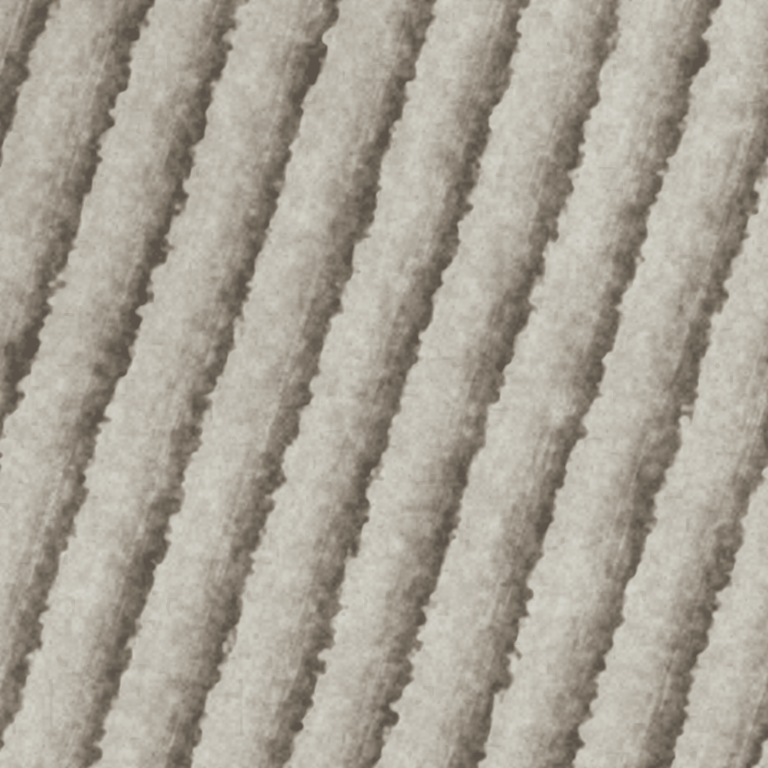
A WebGL 2 fragment shader for this texture:

```glsl
#version 300 es
precision highp float;
// Pale corduroy: eight slanted ribs across, each with a soft shaded left flank
// of the groove and a crisp, ragged right edge. A sheared sawtooth coordinate
// gives the ribs; value noise frays the grooves and mottles the pile.
uniform vec2 u_resolution;
out vec4 fragColor;

float hash(vec2 p) {
    vec3 q = fract(vec3(p.xyx) * 0.1031);
    q += dot(q, q.yzx + 33.33);
    return fract((q.x + q.y) * q.z);
}

// Smooth value noise in 0..1
float noise(vec2 p) {
    vec2 i = floor(p), f = fract(p);
    f = f * f * (3.0 - 2.0 * f);
    return mix(mix(hash(i), hash(i + vec2(1, 0)), f.x),
               mix(hash(i + vec2(0, 1)), hash(i + vec2(1, 1)), f.x), f.y);
}

// Noise centred on zero, with offset to keep cells positive
float grain(vec2 p) {
    return noise(p + 300.0) - 0.5;
}

// Warm grey ramp from groove to pile, browner in the middle tones
vec3 clothColor(float tone) {
    vec3 groove = vec3(0.36, 0.33, 0.29);
    vec3 pile = vec3(0.80, 0.79, 0.75);
    vec3 warmth = vec3(0.0, 0.015, 0.025) * 4.0 * tone * (1.0 - tone);
    return mix(groove, pile, tone) - warmth;
}

void main() {
    vec2 uv = gl_FragCoord.xy / u_resolution;

    // Rib coordinate: whole numbers fall on the right edge of each groove
    float rib = (uv.x - 0.322 * uv.y - 0.104) / 0.1246 - 0.08;
    vec2 along = vec2(rib, uv.y);

    // Slow bending plus small tufts that fray the edges
    float wobble = 0.10 * grain(along * vec2(1.0, 7.0))
                 + 0.13 * grain(uv * 62.0)
                 + 0.07 * grain(uv * 130.0 + 17.0);
    float p = fract(rib + wobble);

    // Groove: crisp on the right, shaded on the left, uneven along its length
    float wear = noise(along * vec2(1.3, 11.0) + 80.0);
    float clump = noise(uv * 75.0 + 40.0);
    float edge = 1.0 - smoothstep(0.0, 0.09, p);
    float core = max(edge, smoothstep(0.79 - 0.07 * wear, 0.96, p));
    float flank = smoothstep(0.36, 0.86, p) * (1.0 - smoothstep(0.0, 1.0, core));
    float depth = 0.70 + 0.14 * wear + 0.22 * (clump - 0.5);

    // Fine threads running with the ribs, strongest on the shaded flank
    float threads = grain(vec2(rib * 19.0, uv.y * 10.0))
                  + 0.6 * grain(vec2(rib * 34.0, uv.y * 24.0) + 9.0);

    // Mottled pile, from broad patches to single tufts
    float mottle = 0.07 * grain(uv * 9.0)
                 + 0.10 * grain(uv * 48.0 + 5.0)
                 + 0.12 * grain(uv * 115.0 + 31.0)
                 + 0.11 * grain(uv * 230.0 + 63.0);

    // Sparse darker specks on the crown of the ribs
    float specks = smoothstep(0.80, 0.95, noise(uv * 105.0 + 150.0));

    float tone = 0.94 - depth * core;
    tone -= flank * (0.24 + 0.20 * wear + 0.30 * threads);
    tone += mottle * (1.0 + 0.9 * max(core, flank));
    tone += 0.05 * threads - 0.09 * specks * (1.0 - core);

    // Slightly dimmer toward the upper left corner
    tone -= 0.09 * smoothstep(0.8, 0.0, distance(uv, vec2(0.0, 1.0)));

    fragColor = vec4(clothColor(clamp(tone, 0.0, 1.06)), 1.0);
}
```
